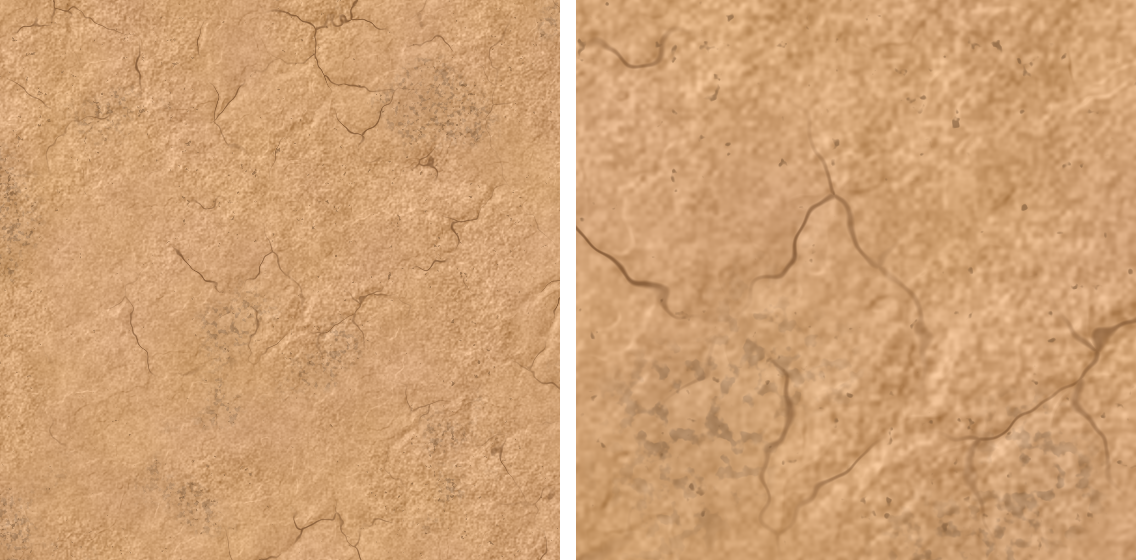
Left: the whole. Right: its middle third, enlarged.
Give the GLSL for this texture, as a Shadertoy shader.

```glsl
vec2 hash2(vec2 p) {
    vec3 q = fract(p.xyx * vec3(0.1031, 0.103, 0.0973));
    q += dot(q, q.yzx + 33.33);
    return fract((q.xx + q.yz) * q.zy);
}

float noise(vec2 p) {
    vec2 i = floor(p), f = fract(p);
    f = f * f * (3.0 - 2.0 * f);
    float low = mix(hash2(i).x, hash2(i + vec2(1, 0)).x, f.x);
    float high = mix(hash2(i + vec2(0, 1)).x, hash2(i + vec2(1, 1)).x, f.x);
    return mix(low, high, f.y);
}

float fbm(vec2 p, int octaves) {
    float sum = 0.0, amp = 0.5;
    for (int i = 0; i < octaves; i++) {
        sum += amp * noise(p);
        p = mat2(1.6, 1.2, -1.2, 1.6) * p + 17.3;
        amp *= 0.5;
    }
    return sum;
}

// Distance to the nearest border between irregular plates, in cell units
float plateEdge(vec2 p) {
    vec2 cell = floor(p), f = fract(p), nearest = vec2(0);
    float best = 9.0, edge = 9.0;
    for (int y = -1; y <= 1; y++)
    for (int x = -1; x <= 1; x++) {
        vec2 g = vec2(x, y);
        vec2 r = g + hash2(cell + g + 40.0) - f;
        if (dot(r, r) < best) {
            best = dot(r, r);
            nearest = r;
        }
    }
    for (int y = -2; y <= 2; y++)
    for (int x = -2; x <= 2; x++) {
        vec2 g = vec2(x, y);
        vec2 r = g + hash2(cell + g + 40.0) - f;
        vec2 across = r - nearest;
        if (dot(across, across) > 0.0001)
            edge = min(edge, dot(0.5 * (r + nearest), normalize(across)));
    }
    return edge;
}

float crackedPlates(vec2 p) {
    vec2 bend = vec2(fbm(p * 11.0 + 3.0, 4), fbm(p * 11.0 + 61.0, 4)) - 0.47;
    vec2 jitter = vec2(noise(p * 70.0), noise(p * 70.0 + 29.0)) - 0.5;
    return plateEdge((p + 0.11 * bend + 0.006 * jitter) * 7.5);
}

float crackMask(vec2 p) {
    return smoothstep(0.40, 0.62, fbm(p * 5.0 + 83.0, 3) * 1.15);
}

float roughness(vec2 p) {
    return smoothstep(0.38, 0.60, fbm(p * 7.0 + 130.0, 4));
}

float surfaceHeight(vec2 p, float edge) {
    float rough = roughness(p);
    float height = 0.013 * fbm(p * 16.0, 5);
    height += 0.007 * crackMask(p) * smoothstep(0.0, 0.2, edge);
    // Flaked ledges
    float flake = fbm(p * 12.0 + 211.0, 5);
    height += 0.0022 * smoothstep(0.5, 0.55, flake);
    height += 0.0016 * smoothstep(0.38, 0.42, flake);
    // Sandy grain
    height += 0.0026 * mix(0.3, 1.0, rough) * noise(p * 120.0 + 9.0);
    height += 0.0020 * mix(0.4, 1.0, rough) * noise(p * 240.0 + 5.0);
    return height;
}

void mainImage(out vec4 fragColor, in vec2 fragCoord) {
    vec2 uv = fragCoord / iResolution.y;
    float edge = crackedPlates(uv);
    float rough = roughness(uv);

    // Raking light from the upper left
    vec2 toLight = 0.002 * vec2(-0.7, 0.7);
    vec2 lit = uv + toLight;
    float slope = (surfaceHeight(uv, edge) - surfaceHeight(lit, crackedPlates(lit))) / 0.002;
    float shade = 0.105 * clamp(slope, -1.0, 0.8);

    // Drifts of tone, hollows and grain of even direction
    shade += 0.05 * (fbm(uv * 5.0 + 310.0, 3) - 0.44);
    shade += 0.09 * (fbm(uv * 34.0 + 350.0, 4) - 0.47);
    float grain = mix(0.75, 1.2, rough);
    shade += 0.10 * grain * (noise(uv * 300.0) - 0.5);
    shade += 0.06 * grain * (noise(mat2(0.8, 0.6, -0.6, 0.8) * uv * 170.0 + 77.0) - 0.5);
    vec3 color = vec3(0.824, 0.637, 0.457) + shade * vec3(0.98, 1.03, 1.08);
    color.b += 0.04 * (fbm(uv * 9.0 + 400.0, 3) - 0.44);

    // Grey mottled stains
    float patches = smoothstep(0.55, 0.70, fbm(uv * 5.0 + 520.0, 4));
    float mottle = smoothstep(0.46, 0.62, fbm(uv * 140.0 + 7.0, 3));
    color = mix(color, vec3(0.58, 0.45, 0.33) + shade, patches * (0.10 + 0.45 * mottle));

    // Ragged dark pits, gathered where the crust is rough
    float pit = smoothstep(0.72, 0.82, fbm(uv * 125.0 + 640.0, 3) + 0.05 * rough + 0.06 * patches);
    color = mix(color, vec3(0.50, 0.36, 0.23), 0.6 * pit);

    // Broken hairline cracks with a soft shadow
    float strength = crackMask(uv) * smoothstep(0.25, 0.75, noise(uv * 17.0 + 44.0));
    float hairline = 1.0 - smoothstep(0.002, 0.020, edge);
    float shadow = 1.0 - smoothstep(0.0, 0.09, edge);
    color -= 0.035 * strength * shadow;
    color = mix(color, vec3(0.43, 0.27, 0.14), 0.65 * strength * hairline);

    fragColor = vec4(clamp(color, 0.0, 1.0), 1.0);
}
```
